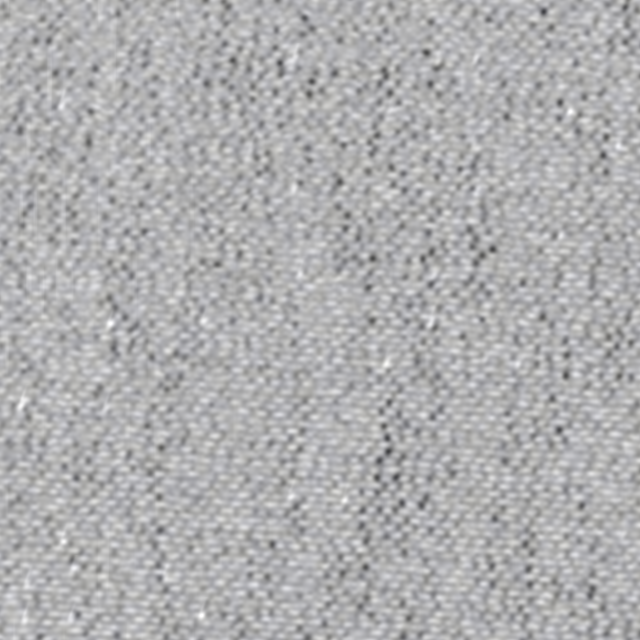
A WebGL 1 fragment shader for this texture:

```glsl
precision highp float;
// Soft grey woven cloth with irregular thread gaps, vertical slubs and pale flecks.
uniform vec2 u_resolution;

const vec3 CLOTH_COLOR = vec3(0.688, 0.688, 0.693);
const vec2 WEAVE_COUNT = vec2(38.0, 78.0);  // gaps across, rows up
const float ROW_TILT = 0.06;
const vec2 WOBBLE = vec2(0.008, 0.010);
const vec2 GAP_SIZE = vec2(0.17, 0.36);     // in weave cells
const vec2 THREAD_SIZE = vec2(0.25, 0.29);
const float GAP_DEPTH = 0.172;
const float THREAD_LIFT = 0.098;
const float JITTER = 0.55;
const float ROW_SLIP = 0.42;
const float ROW_LINE = 0.022;
const float GRAIN = 0.085;
const float TINT = 0.022;
const vec2 FLECK_GRID = vec2(14.0, 15.0);
const float FLECK_SHARE = 0.14;
const vec2 FLECK_SIZE = vec2(0.0036, 0.0058);
const float FLECK_LIFT = 0.26;

float hash(vec2 p) {
  vec3 q = fract(vec3(p.xyx) * 0.1031);
  q += dot(q, q.yzx + 33.33);
  return fract((q.x + q.y) * q.z);
}

float noise(vec2 p) {
  vec2 i = floor(p);
  vec2 f = fract(p);
  f = f * f * (3.0 - 2.0 * f);
  return mix(mix(hash(i), hash(i + vec2(1.0, 0.0)), f.x),
             mix(hash(i + vec2(0.0, 1.0)), hash(i + vec2(1.0, 1.0)), f.x), f.y);
}

float blob(vec2 d, vec2 size) {
  d /= size;
  return exp(-0.5 * dot(d, d));
}

// Dark gaps and raised threads on a loosely staggered lattice.
float weave(vec2 uv) {
  // Rows lie straighter toward the lower right.
  float order = smoothstep(0.1, 1.1, 0.5 * uv.x + 1.0 - uv.y);
  vec2 p = uv + vec2(0.0, ROW_TILT * uv.x);
  vec2 bend = vec2(noise(uv * 22.0), noise(uv * vec2(30.0, 16.0) + 40.0)) - 0.5;
  p += WOBBLE * bend * mix(vec2(1.0), vec2(0.8, 0.4), order);
  vec2 g = p * WEAVE_COUNT;
  float tone = -ROW_LINE * order * cos(6.2832 * g.y);
  for (int j = -1; j <= 1; j++) {
    float row = floor(g.y) + float(j);
    float stagger = 0.5 * mod(row, 2.0);
    float shift = stagger + ROW_SLIP * (hash(vec2(row, 5.0)) - 0.5);
    float column = floor(g.x - shift);
    for (int i = -1; i <= 1; i++) {
      vec2 id = vec2(column + float(i), row);
      vec2 home = id + vec2(0.5 + shift, 0.5);
      vec2 jitter = JITTER * (vec2(hash(id + 70.0), hash(id + 130.0)) - 0.5);
      jitter.y *= mix(1.1, 0.6, order);
      // Gaps stacked in one column share their depth, forming slubs.
      float slub = noise(vec2((id.x + stagger) * 2.0, row * 0.10) + 17.0);
      float depth = (0.42 + 1.25 * slub * slub) * (0.20 + 1.4 * hash(id + 210.0));
      depth *= mix(0.85, 1.15, uv.x);
      vec2 d = g - home - jitter * vec2(0.6, 1.0);
      d.x -= 0.06 * d.y;
      tone -= GAP_DEPTH * depth * blob(d, GAP_SIZE);
      // The thread crosses beside its gap and leans a little.
      d = g - home - vec2(0.5, 0.0) + jitter.yx * vec2(0.5, 0.8);
      d.y -= 0.10 * d.x;
      float lift = 0.4 + 1.2 * hash(id + 310.0);
      tone += THREAD_LIFT * lift * blob(d, THREAD_SIZE);
    }
  }
  return tone;
}

// Scattered pale flecks; those on the left trail upward.
float flecks(vec2 uv) {
  vec2 g = uv * FLECK_GRID;
  vec2 id = floor(g);
  vec2 centre = 0.25 + 0.4 * vec2(hash(id + 11.0), hash(id + 23.0));
  vec2 d = (fract(g) - centre) / FLECK_GRID;
  d.x -= 0.35 * d.y;
  float spot = blob(d, FLECK_SIZE);
  float trail = blob(d - vec2(-0.004, 0.012), vec2(0.0022, 0.010));
  float present = step(hash(id + 37.0), FLECK_SHARE);
  float strength = 0.55 + 0.45 * hash(id + 53.0);
  return present * strength * (spot + 0.45 * (1.0 - uv.x) * trail);
}

void main() {
  vec2 uv = gl_FragCoord.xy / min(u_resolution.x, u_resolution.y);
  float tone = weave(uv);

  // Fine fibre, broad shading and thin light warp streaks.
  tone += GRAIN * (noise(uv * vec2(130.0, 150.0)) - 0.5);
  tone += 0.015 * (noise(uv * vec2(16.0, 4.0) + 8.0) - 0.5);
  float streak = smoothstep(0.72, 0.95, noise(uv * vec2(90.0, 9.0) + 60.0));
  tone += 0.045 * streak * (1.0 - 0.8 * smoothstep(0.0, 0.5, uv.x));
  tone += FLECK_LIFT * flecks(uv);

  float warmth = noise(uv * 60.0 + 90.0) - 0.5;
  vec3 color = CLOTH_COLOR + tone + TINT * warmth * vec3(0.6, 0.4, -1.0);
  gl_FragColor = vec4(clamp(color, 0.0, 1.0), 1.0);
}
```
